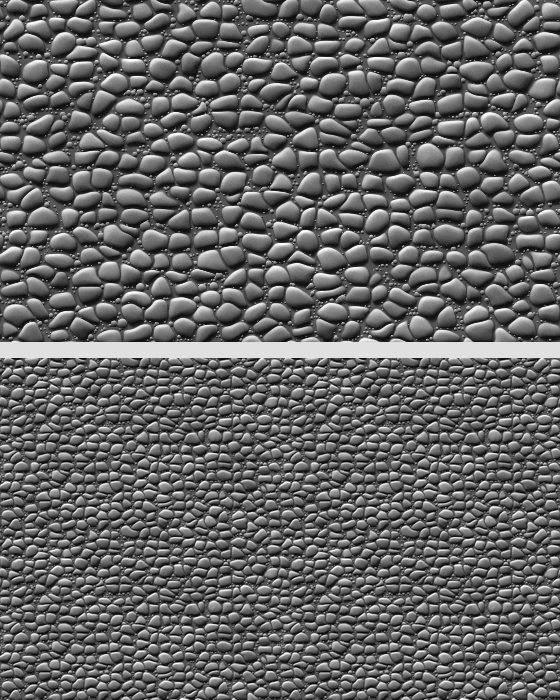
Top, the tile; bottom, the same tile 2 across and 2 down.
A Shadertoy shader for this texture:

```glsl
// Grey water drops, packed tightly and lit from above, with fine beads in the gaps.

const vec2 DROPS = vec2(23.0, 18.0);   // large drops across and up the tile
const vec2 WAVES = vec2(34.0, 26.0);   // noise cells that bend the outlines

vec2 hash2(vec2 p) {
    vec3 a = fract(p.xyx * vec3(0.1031, 0.1030, 0.0973));
    a += dot(a, a.yzx + 33.33);
    return fract((a.xx + a.yz) * a.zy);
}

// Wrapping value noise with two channels
vec2 noise2(vec2 p, vec2 period) {
    vec2 i = floor(p), f = fract(p);
    f = f * f * (3.0 - 2.0 * f);
    vec2 a = hash2(mod(i, period) + 71.0);
    vec2 b = hash2(mod(i + vec2(1.0, 0.0), period) + 71.0);
    vec2 c = hash2(mod(i + vec2(0.0, 1.0), period) + 71.0);
    vec2 d = hash2(mod(i + 1.0, period) + 71.0);
    return mix(mix(a, b, f.x), mix(c, d, f.x), f.y);
}

// Large drops as a rounded, weighted Voronoi diagram, in drop cells:
// x is the depth inside a drop, yz the offset from its centre
vec3 dropField(vec2 uv) {
    vec2 q = uv * DROPS + 0.36 * (noise2(uv * WAVES, WAVES) - 0.5);
    vec2 corner = floor(q);
    vec3 sites[25];
    int nearest = 0;
    float best = 1e3;
    for (int k = 0; k < 25; k++) {
        vec2 cell = corner + vec2(float(k % 5 - 2), float(k / 5 - 2));
        vec2 id = mod(cell, DROPS);
        float weight = 0.22 * hash2(id + 137.0).x;
        sites[k] = vec3(cell + 0.5 + 0.72 * (hash2(id + 11.0) - 0.5) - q, weight);
        float reach = dot(sites[k].xy, sites[k].xy) - weight;
        if (reach < best) { best = reach; nearest = k; }
    }
    vec3 own = sites[nearest];
    vec2 rnd = hash2(mod(floor(own.xy + q), DROPS) + 53.0);

    // A turned ellipse limits the drop, its neighbours flatten the sides
    float angle = 3.14159 * rnd.x;
    vec2 axis = vec2(cos(angle), sin(angle));
    vec2 turned = vec2(dot(own.xy, axis), dot(own.xy, vec2(-axis.y, axis.x)));
    float limit = 0.56 + 0.9 * own.z - length(turned * vec2(0.8, 1.2));
    const float ROUNDING = 0.08;
    float total = exp(-limit / ROUNDING);
    for (int k = 0; k < 25; k++) {
        if (k == nearest) continue;
        vec3 s = sites[k];
        float side = (dot(s.xy, s.xy) - s.z - best) / (2.0 * max(length(s.xy - own.xy), 0.05));
        total += exp(-side / ROUNDING);
    }
    return vec3(-ROUNDING * log(total) - 0.01 - 0.04 * rnd.y, -own.xy);
}

// Grey tone of a domed surface from its sideways normal
float domeTone(vec2 normal) {
    float lit = dot(normal, vec2(-0.25, 0.96));
    return max(0.43 + 0.46 * lit + 0.08 * smoothstep(0.3, 0.8, lit), 0.07);
}

// Paints one grid of beads that shrink to fit between the large drops
float paintBeads(float tone, vec2 uv, vec2 grid, float seed, float sparse) {
    vec2 p = uv * grid;
    float shift = 0.5 * mod(floor(p.y), 2.0);
    p.x += shift;
    vec2 cell = floor(p);
    vec2 id = mod(cell, grid) + seed;
    vec2 rnd = hash2(id + 29.0);
    float radius = mix(0.22, 0.46, rnd.x);
    vec2 centre = cell + 0.5 + (hash2(id) - 0.5) * (1.0 - 2.0 * radius);
    float room = -dropField((centre - vec2(shift, 0.0)) / grid).x * grid.y / DROPS.y;
    radius = min(radius, room + 0.03);
    if (radius < 0.16 || rnd.y < sparse) return tone;

    vec2 v = p - centre;
    float px = grid.y / iResolution.y;
    float shade = 1.0 - smoothstep(0.6, 1.4, length(v + vec2(-0.1, 0.3) * radius) / radius);
    tone *= 1.0 - 0.6 * shade;
    float cover = smoothstep(-0.6 * px, 0.6 * px, radius - length(v));
    return mix(tone, domeTone(0.9 * v / max(radius, length(v))), cover);
}

void mainImage(out vec4 fragColor, in vec2 fragCoord) {
    vec2 uv = fragCoord / iResolution.xy;
    vec3 field = dropField(uv);
    float depth = field.x;

    // Ground with the shadows thrown below the large drops
    float shadowDepth = dropField(uv + vec2(-0.04, 0.13) / DROPS).x;
    vec2 speckle = vec2(120.0, 74.0);
    float tone = 0.32 + 0.05 * (noise2(uv * speckle, speckle).x - 0.5);
    tone *= 1.0 - 0.68 * smoothstep(-0.08, 0.08, shadowDepth);

    // Beads from fine to coarse
    tone = paintBeads(tone, uv, vec2(150.0, 92.0), 5.0, 0.5);
    tone = paintBeads(tone, uv, vec2(76.0, 46.0), 211.0, 0.4);
    tone = paintBeads(tone, uv, vec2(46.0, 28.0), 397.0, 0.15);

    // Large domes: steep at the rim, gently curved across the middle
    const float REACH = 0.06;
    vec2 slope = vec2(dropField(uv + vec2(REACH / DROPS.x, 0.0)).x,
                      dropField(uv + vec2(0.0, REACH / DROPS.y)).x) - depth;
    float flatness = clamp(depth / 0.3, 0.0, 1.0);
    vec2 normal = -0.65 * slope / REACH * (1.0 - flatness) + 0.95 * field.yz;
    normal /= max(1.0, length(normal));
    float dome = domeTone(normal) * mix(0.75, 1.0, smoothstep(0.0, 0.05, depth));
    float px = DROPS.y / iResolution.y;
    tone = mix(tone, dome, smoothstep(-0.6 * px, 0.6 * px, depth));

    // Broad drift of brightness and fine grain
    vec2 drift = vec2(9.0, 6.0);
    tone *= 1.0 + 0.2 * (noise2(uv * drift, drift).x - 0.5);
    tone += 0.03 * (hash2(floor(uv * vec2(512.0, 312.0))).x - 0.5);
    fragColor = vec4(vec3(clamp(tone, 0.0, 1.0)), 1.0);
}
```
